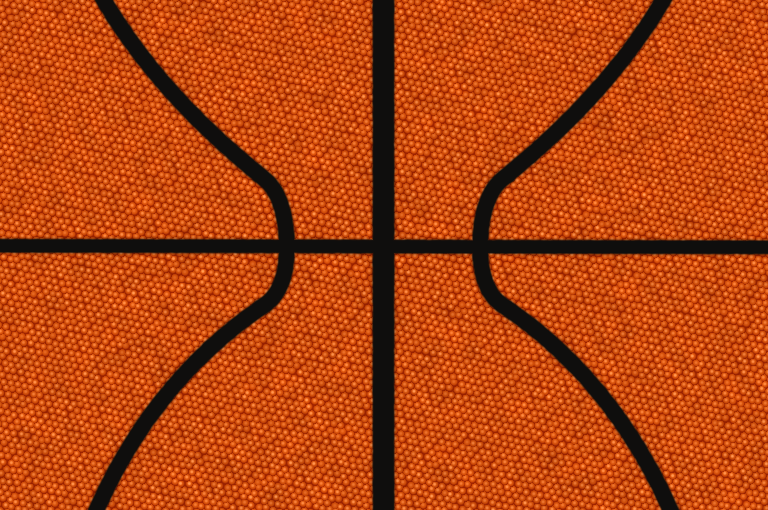
A WebGL 1 fragment shader for this texture:

```glsl
precision highp float;

uniform vec2 u_resolution;

#define CENTER_Y 0.5166
#define TILT 0.002
#define POST_HALF 0.0212
#define BAR_HALF 0.0135
#define CURVE_HALF 0.0158
#define EDGE_SOFT 0.0024
#define PEBBLES 73.0
#define PEBBLE_ANGLE 0.22
#define JITTER 0.26
#define CURVE_STEPS 16

vec2 hash2(vec2 p) {
  vec2 h = vec2(dot(p, vec2(127.1, 311.7)), dot(p, vec2(269.5, 183.3)));
  return fract(sin(h) * 43758.5) * 2.0 - 1.0;
}

float gradientNoise(vec2 p) {
  vec2 i = floor(p);
  vec2 f = p - i;
  vec2 u = f * f * (3.0 - 2.0 * f);
  float a = dot(hash2(i), f);
  float b = dot(hash2(i + vec2(1.0, 0.0)), f - vec2(1.0, 0.0));
  float c = dot(hash2(i + vec2(0.0, 1.0)), f - vec2(0.0, 1.0));
  float d = dot(hash2(i + 1.0), f - 1.0);
  return mix(mix(a, b, u.x), mix(c, d, u.x), u.y);
}

float segmentDistance(vec2 p, vec2 a, vec2 b) {
  vec2 ab = b - a;
  float t = clamp(dot(p - a, ab) / dot(ab, ab), 0.0, 1.0);
  return length(p - a - ab * t);
}

vec2 bezier(vec2 a, vec2 b, vec2 c, float t) {
  return mix(mix(a, b, t), mix(b, c, t), t);
}

float bezierDistance(vec2 p, vec2 a, vec2 b, vec2 c) {
  float d = 10.0;
  vec2 last = a;
  for (int i = 1; i <= CURVE_STEPS; i++) {
    // run a little past the end so the seam leaves the canvas
    vec2 next = bezier(a, b, c, 1.12 * float(i) / float(CURVE_STEPS));
    d = min(d, segmentDistance(p, last, next));
    last = next;
  }
  return d;
}

// Mirrored side seams: a tight bend at the waist, then a long flare
float seamDistance(vec2 p) {
  bool upper = p.y > 0.0;
  vec2 q = abs(p);
  vec2 waist = vec2(0.1895, 0.0);
  vec2 bend = upper ? vec2(0.191, 0.098) : vec2(0.1895, 0.082);
  vec2 joint = upper ? vec2(0.234, 0.133) : vec2(0.2305, 0.113);
  vec2 flare = upper ? vec2(0.443, 0.301) : vec2(0.447, 0.257);
  vec2 tip = upper ? vec2(0.551, 0.488) : vec2(0.5625, 0.516);
  return min(bezierDistance(q, waist, bend, joint),
             bezierDistance(q, joint, flare, tip));
}

// Offset to the nearest pebble on a jittered hexagonal grid, and its tone
vec3 nearestPebble(vec2 p) {
  const float rowHeight = 0.866;
  vec2 base = floor(vec2(p.x, p.y / rowHeight));
  vec3 best = vec3(2.0, 2.0, 0.0);
  for (int j = -1; j <= 1; j++) {
    for (int i = -1; i <= 1; i++) {
      vec2 cell = base + vec2(float(i), float(j));
      vec2 rnd = hash2(cell);
      float stagger = 0.5 * mod(cell.y, 2.0);
      vec2 center = vec2(cell.x + 0.25 + stagger, (cell.y + 0.5) * rowHeight);
      vec2 v = p - center - rnd * JITTER * 0.5;
      if (dot(v, v) < dot(best.xy, best.xy)) best = vec3(v, rnd.x * rnd.y);
    }
  }
  return best;
}

vec3 leather(vec2 p) {
  float c = cos(PEBBLE_ANGLE);
  float s = sin(PEBBLE_ANGLE);
  vec2 q = mat2(c, s, -s, c) * p * PEBBLES;
  vec3 pebble = nearestPebble(q);
  float patches = gradientNoise(q * 0.35);

  // lit crown toward the upper left, shaded crevice below right
  float crown = smoothstep(0.36, 0.06, length(pebble.xy - vec2(-0.09, 0.11)));
  float crevice = smoothstep(0.32, 0.64, length(pebble.xy - vec2(-0.07, 0.10)));
  vec3 color = vec3(0.82, 0.31, 0.04);
  color = mix(color, vec3(0.60, 0.13, 0.0), crevice);
  color = mix(color, vec3(0.99, 0.54, 0.26), crown * (0.8 + 0.5 * pebble.z));
  return color * (1.0 + 0.12 * patches);
}

void main() {
  vec2 p = gl_FragCoord.xy / u_resolution.y;
  p -= vec2(0.5 * u_resolution.x / u_resolution.y - 0.001, CENTER_Y);

  // signed distance to the union of all grooves
  float groove = abs(p.x) - POST_HALF;
  groove = min(groove, abs(p.y + TILT * p.x) - BAR_HALF);
  groove = min(groove, seamDistance(p) - CURVE_HALF);
  groove += 0.0012 * gradientNoise(p * PEBBLES);

  float soft = max(EDGE_SOFT, 0.75 / u_resolution.y);
  float ink = 1.0 - smoothstep(-soft, soft, groove);
  float rim = 1.0 - smoothstep(0.0, 3.0 * soft, groove);
  vec3 color = leather(p) * (1.0 - 0.2 * rim);
  color = mix(color, vec3(0.06, 0.055, 0.05), ink);
  gl_FragColor = vec4(color, 1.0);
}
```
